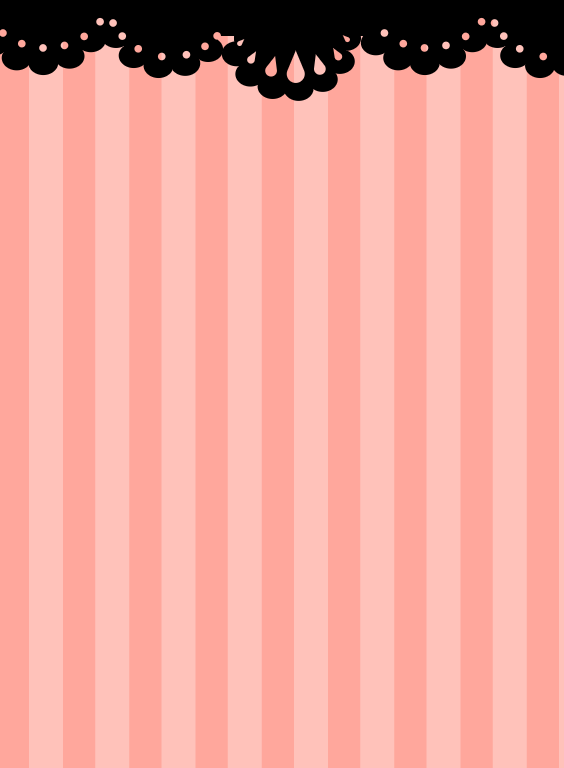
Write a Shadertoy shader that draws this pattern.

```glsl
// Pink vertical stripes beneath a black scalloped lace valance with cut-out dots and teardrops.

// Lengths are in design units: the canvas is UNITS tall, y runs down from the top.
const float UNITS = 768.0;

const vec3 ROSE  = vec3(1.0, 0.655, 0.61);
const vec3 BLUSH = vec3(1.0, 0.76, 0.73);
const vec3 LACE  = vec3(0.0);

const float STRIPE_PERIOD = 66.25;
const float BLUSH_CENTRE  = 46.0;
const float BLUSH_HALF    = 17.0;

const float LACE_PERIOD = 381.5;
const float BAND_DEPTH  = 36.0;
const vec2  LOBE_RADII  = vec2(15.0, 12.5);
const float DOT_RADIUS  = 3.8;

const float TEAR_RADIUS = 9.0;   // head of the middle teardrop
const float TEAR_SHRINK = 0.65;  // size ratio from one teardrop to the next
const float TEAR_LENGTH = 2.6;   // head to tip, in head radii
const float TEAR_LEAN   = 0.27;
const float TEAR_STEP   = 0.46;

// Signed offset to the nearest horizontal repeat
float wrap(float x, float period) {
    return mod(x + 0.5 * period, period) - 0.5 * period;
}

vec2 laceOffset(vec2 p, vec2 centre) {
    return vec2(wrap(p.x - centre.x, LACE_PERIOD), p.y - centre.y);
}

// Point on a hanging arc; angle zero is straight down
vec2 arcPoint(vec2 centre, vec2 radii, float angle) {
    return centre + radii * vec2(sin(angle), cos(angle));
}

float ellipse(vec2 q, vec2 radii) {
    float k = length(q / radii);
    return k * (k - 1.0) / max(length(q / (radii * radii)), 1e-4);
}

// Round head at the origin, sharp tip at (0, h)
float teardrop(vec2 q, float r, float h) {
    q.x = abs(q.x);
    float b = r / h;
    float a = sqrt(1.0 - b * b);
    float k = dot(q, vec2(-b, a));
    if (k < 0.0) return length(q) - r;
    if (k > a * h) return length(q - vec2(0.0, h));
    return dot(q, vec2(a, b)) - r;
}

// Filled ellipse with lobes spaced along its lower rim
float scallops(vec2 p, vec2 centre, vec2 radii, float start, float spacing, int count) {
    float d = ellipse(laceOffset(p, centre), radii);
    for (int i = 0; i < count; i++) {
        vec2 c = arcPoint(centre, radii, start + spacing * float(i));
        d = min(d, ellipse(laceOffset(p, c), LOBE_RADII));
    }
    return d;
}

// Dots along an arc, optionally bunched toward its ends
float dots(vec2 p, vec2 centre, float radius, float start, float spacing, int count, float bunch) {
    float d = UNITS;
    for (int i = 0; i < count; i++) {
        float t = float(i);
        float angle = start + spacing * t - bunch * sin(6.2832 * t / float(count - 1));
        vec2 c = arcPoint(centre, vec2(radius), angle);
        d = min(d, length(laceOffset(p, c)) - DOT_RADIUS);
    }
    return d;
}

// Fan of teardrops inside the medallion
float teardropFan(vec2 p) {
    float d = UNITS;
    for (int i = -3; i <= 3; i++) {
        float t = float(i);
        vec2 c = arcPoint(vec2(293.0, 34.0), vec2(55.0, 40.0), 0.05 + TEAR_STEP * t);
        vec2 q = laceOffset(p, c) * vec2(1.0, -1.0);
        float lean = TEAR_LEAN * t;
        vec2 tip = vec2(-sin(lean), cos(lean));
        float r = TEAR_RADIUS * pow(TEAR_SHRINK, abs(t));
        d = min(d, teardrop(vec2(dot(q, vec2(tip.y, -tip.x)), dot(q, tip)), r, TEAR_LENGTH * r));
    }
    return d;
}

float lace(vec2 p) {
    // Band, shallow swag, deep swag and medallion
    float d = p.y - BAND_DEPTH;
    d = min(d, scallops(p, vec2(41.2, -2.7), vec2(65.3), -0.8, 0.416, 5));
    d = min(d, scallops(p, vec2(167.3, 8.0), vec2(58.2), -1.079, 0.464, 5));
    d = min(d, scallops(p, vec2(290.0, 38.0), vec2(56.0, 51.0), -1.256, 0.47, 7));
    // Openings
    float holes = dots(p, vec2(45.9, -21.0), 69.0, -0.672, 0.315, 6, 0.0);
    holes = min(holes, dots(p, vec2(169.6, -7.0), 64.0, -1.083, 0.32, 7, 0.08));
    holes = min(holes, teardropFan(p));
    return max(d, -holes);
}

void mainImage(out vec4 fragColor, in vec2 fragCoord) {
    float pixel = UNITS / iResolution.y;
    vec2 p = vec2(fragCoord.x, iResolution.y - fragCoord.y) * pixel;

    float stripe = abs(wrap(p.x - BLUSH_CENTRE, STRIPE_PERIOD)) - BLUSH_HALF;
    vec3 colour = mix(ROSE, BLUSH, clamp(0.5 - stripe / pixel, 0.0, 1.0));
    colour = mix(colour, LACE, clamp(0.5 - lace(p) / pixel, 0.0, 1.0));
    fragColor = vec4(colour, 1.0);
}
```
